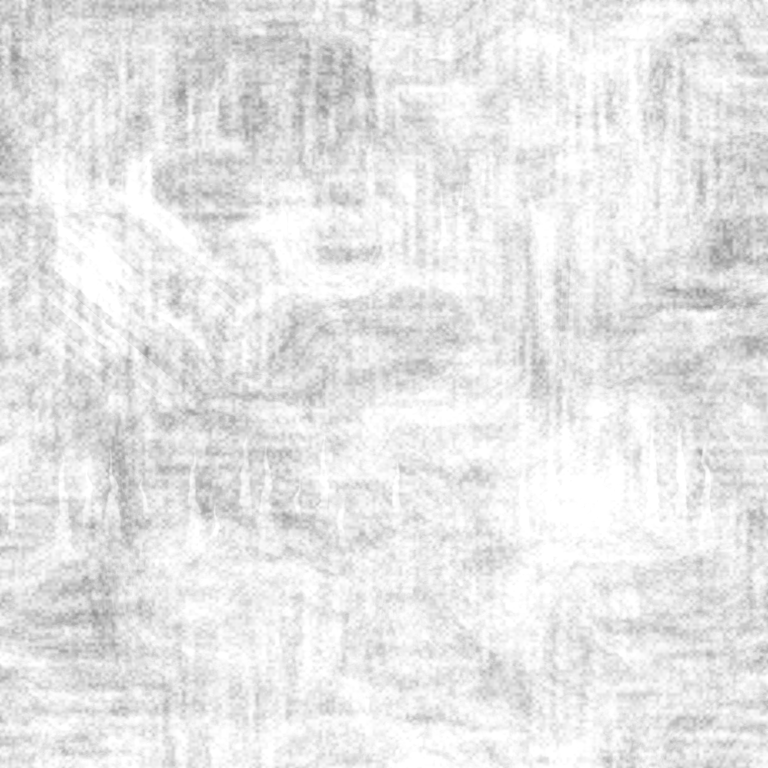
Reproduce this texture procedurally as a WebGL 1 fragment shader.

```glsl
precision highp float;
// Draws a pale, weathered plaster wall with smudges, streaks, drips and scratches.

uniform vec2 u_resolution;

#define CLOUD_SCALE 5.0
#define CLOUD_GAIN 0.74
#define CLOUD_AMOUNT 0.74
#define FLAKE_AMOUNT 0.36
#define STREAK_AMOUNT 0.36
#define GRAIN_SCALE 230.0
#define GRAIN_AMOUNT 0.40
#define DRIP_AMOUNT 1.3
#define SCRATCH_AMOUNT 1.1
#define WEAR_BIAS 0.195
#define WEAR_CONTRAST 0.107

float hash(vec2 p) {
    return fract(sin(dot(p, vec2(127.1, 311.7))) * 43758.5453);
}

// Value noise scaled to zero mean and about unit deviation.
float noise(vec2 p) {
    vec2 cell = floor(p);
    vec2 f = fract(p);
    f = f * f * (3.0 - 2.0 * f);
    float low = mix(hash(cell), hash(cell + vec2(1.0, 0.0)), f.x);
    float high = mix(hash(cell + vec2(0.0, 1.0)), hash(cell + 1.0), f.x);
    return (mix(low, high, f.y) - 0.5) / 0.2145;
}

// Rough layered noise, again with unit deviation.
float fbm(vec2 p) {
    float sum = 0.0;
    float power = 0.0;
    float weight = 1.0;
    for (int i = 0; i < 6; i++) {
        sum += weight * noise(p);
        power += weight * weight;
        weight *= CLOUD_GAIN;
        p = mat2(0.96, 0.28, -0.28, 0.96) * p * 2.03 + vec2(17.3, 9.1);
    }
    return sum / sqrt(power);
}

// Patches with crisp, ragged borders.
float flakes(vec2 p) {
    float f = fbm(p * vec2(15.0, 19.0) + 40.0);
    return 1.25 * f / sqrt(0.35 + f * f);
}

// Fine brushed lines, broken up so they come and go.
float streaks(vec2 p) {
    float upright = noise(p * vec2(125.0, 13.0) + 5.0);
    float level = noise(p * vec2(11.0, 95.0) + 71.0);
    float choice = smoothstep(-1.0, 1.0, noise(p * 7.0 + 33.0));
    return mix(upright, level, choice) * 1.25;
}

// A row of pale spikes, thin at the top and fading at the foot.
float drips(vec2 p, float foot, float columns) {
    float x = p.x * columns + 0.06 * noise(p * 60.0);
    float id = floor(x);
    float size = hash(vec2(id, foot * 91.0));
    float start = foot + 0.05 * (hash(vec2(id, foot * 37.0)) - 0.5);
    float t = (p.y - start) / mix(0.05, 0.14, size);
    float center = mix(0.35, 0.65, hash(vec2(id, foot * 53.0)));
    float halfWidth = mix(0.12, 0.32, size) * (1.0 - t);
    float body = 1.0 - smoothstep(halfWidth - 0.06, halfWidth + 0.06, abs(fract(x) - center));
    float fade = smoothstep(-0.2, 0.25, t) * (1.0 - smoothstep(0.85, 1.0, t));
    return body * fade * step(0.45, hash(vec2(id, foot * 71.0)));
}

// Slanted pale scrapes gathered in one region.
float scratches(vec2 p) {
    vec2 q = mat2(0.77, 0.64, -0.64, 0.77) * p;
    float along = dot(p, vec2(0.77, -0.64));
    float lines = noise(vec2(along * 7.0, q.y * 0.0 + dot(p, vec2(0.64, 0.77)) * 115.0));
    float region = 1.0 - smoothstep(0.06, 0.22, length(p - vec2(0.17, 0.62)));
    return region * smoothstep(0.0, 1.2, lines);
}

void main() {
    vec2 p = gl_FragCoord.xy / u_resolution.y;

    // Smudged clouds, bent by a coarser noise
    vec2 bend = vec2(noise(p * 9.0 + 3.0), noise(p * 9.0 + 61.0));
    float clean = CLOUD_AMOUNT * fbm(p * CLOUD_SCALE + 0.18 * bend + 12.0);

    // Surface detail
    clean += FLAKE_AMOUNT * flakes(p + 0.006 * bend);
    clean += STREAK_AMOUNT * streaks(p);
    clean += GRAIN_AMOUNT * noise(p * GRAIN_SCALE);

    // Dirt settled along the middle, paler wall below
    float band = (p.y - 0.53 - 0.02 * bend.x) / 0.07;
    clean += 0.35 * (0.5 - p.y) - 0.4 * exp(-band * band);

    // Pale marks over the dirt
    clean += DRIP_AMOUNT * (drips(p, 0.31, 30.0) + 0.6 * drips(p, 0.71, 34.0));
    clean += SCRATCH_AMOUNT * scratches(p);

    float wear = pow(max(WEAR_BIAS - WEAR_CONTRAST * clean, 0.0), 1.5);
    gl_FragColor = vec4(vec3(clamp(1.0 - wear, 0.0, 1.0)), 1.0);
}
```
